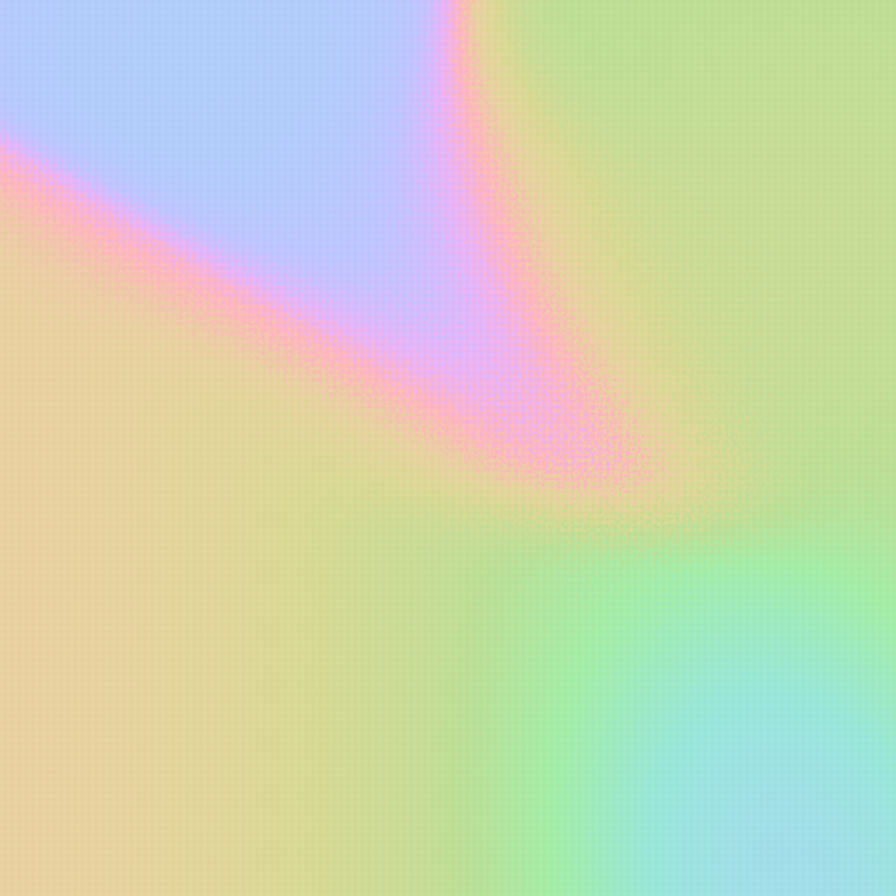
Reproduce this background procedurally as a WebGL 1 fragment shader.

```glsl
precision highp float;

uniform vec2 u_resolution;

vec2 randomGradient(vec2 cell) {
  vec2 p = fract(cell * vec2(0.1031, 0.1137));
  p += dot(p, p.yx + 33.33);
  float angle = 6.2832 * fract((p.x + p.y) * p.x * 7.31);
  return vec2(cos(angle), sin(angle));
}

float gradientNoise(vec2 p) {
  vec2 cell = floor(p);
  vec2 f = fract(p);
  vec2 blend = f * f * f * (f * (f * 6.0 - 15.0) + 10.0);
  vec2 e = vec2(0.0, 1.0);
  float a = dot(randomGradient(cell), f);
  float b = dot(randomGradient(cell + e.yx), f - e.yx);
  float c = dot(randomGradient(cell + e.xy), f - e.xy);
  float d = dot(randomGradient(cell + e.yy), f - e.yy);
  return mix(mix(a, b, blend.x), mix(c, d, blend.x), blend.y);
}

// Soft edge with its own width on either side
float softStep(float signedDistance, float inside, float outside) {
  float width = signedDistance > 0.0 ? inside : outside;
  return 1.0 / (1.0 + exp(-clamp(signedDistance / width, -30.0, 30.0)));
}

float glow(vec2 p, vec2 center, float falloff) {
  vec2 d = p - center;
  return exp(-falloff * dot(d, d));
}

// Pastel ramp: one colour per whole step of tone, from -3 to 6
vec3 pastel(float tone) {
  vec3 color = vec3(0.67, 0.82, 0.97);
  color = mix(color, vec3(0.75, 0.77, 1.00), clamp(tone + 3.0, 0.0, 1.0));
  color = mix(color, vec3(0.92, 0.70, 0.97), clamp(tone + 2.0, 0.0, 1.0));
  color = mix(color, vec3(1.00, 0.71, 0.74), clamp(tone + 1.0, 0.0, 1.0));
  color = mix(color, vec3(0.91, 0.82, 0.63), clamp(tone, 0.0, 1.0));
  color = mix(color, vec3(0.85, 0.85, 0.58), clamp(tone - 1.0, 0.0, 1.0));
  color = mix(color, vec3(0.74, 0.87, 0.59), clamp(tone - 2.0, 0.0, 1.0));
  color = mix(color, vec3(0.64, 0.93, 0.66), clamp(tone - 3.0, 0.0, 1.0));
  color = mix(color, vec3(0.60, 0.90, 0.85), clamp(tone - 4.0, 0.0, 1.0));
  return mix(color, vec3(0.64, 0.86, 0.93), clamp(tone - 5.0, 0.0, 1.0));
}

// Blue wedge: a straight lower edge and a curved right edge, softer at the tip
float wedgeMask(vec2 p) {
  float lowerWidth = 0.016 + 0.13 * p.x * p.x;
  float lowerEdge = 0.835 - 0.58 * p.x - 0.1 * p.x * p.x;
  float rightWidth = 0.018 + 0.028 * (1.0 - smoothstep(0.75, 1.0, p.y));
  float rise = 0.95 - p.y;
  float rightEdge = 0.503 + 0.95 * rise * rise + 0.7 * rightWidth;
  float mask = softStep(0.89 * (p.y - lowerEdge), lowerWidth, 0.03 + 0.05 * p.x);
  mask *= softStep(0.88 * (rightEdge - p.x), rightWidth, 1.25 * rightWidth);
  return mask * smoothstep(0.35, 0.5, p.y);
}

void main() {
  vec2 uv = gl_FragCoord.xy / u_resolution;

  // Tan to green field
  float tone = 1.0 + 2.0 * smoothstep(0.03, 0.64, uv.x);
  tone -= 0.35 * glow(uv, vec2(0.9, 0.75), 18.0);

  // Aqua pool in the lower right
  vec2 pool = vec2(uv.x - 0.89 + 0.15 * uv.y, uv.y) / vec2(0.28, 0.4);
  tone += 2.8 * (1.0 - smoothstep(0.0, 1.6, length(pool)));

  // Blue wedge with its pink rim
  float wedge = wedgeMask(uv);
  float wedgeTone = -2.15 - 0.6 * glow(uv, vec2(0.22, 0.95), 12.0);
  tone = mix(tone, wedgeTone, wedge);

  // Fine grain, strongest along the rim and at the tip
  float grain = gradientNoise(uv * 233.0 + 7.3);
  float rim = wedge * (1.0 - wedge);
  tone += grain * (0.12 + 4.2 * rim + 1.0 * glow(uv, vec2(0.69, 0.45), 60.0));

  // Faint woven texture
  vec2 weave = sin(uv * 6.2832 * 128.0);
  vec3 color = pastel(tone) + 0.006 * (weave.x + weave.y);

  gl_FragColor = vec4(color, 1.0);
}
```
